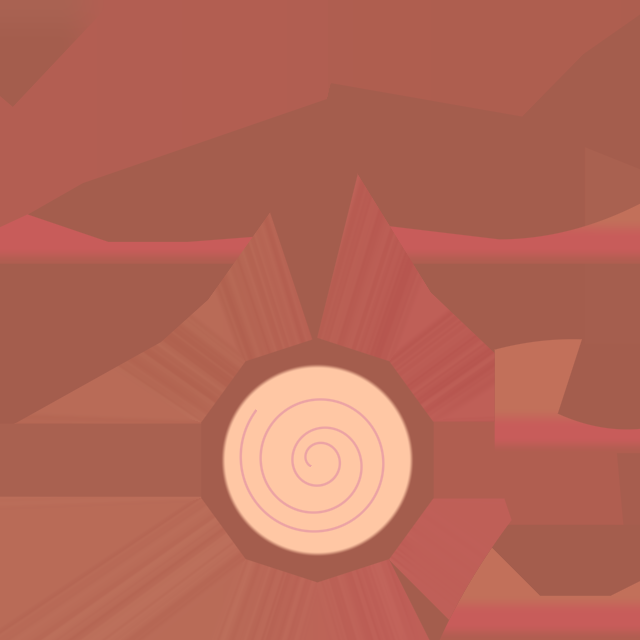
Give the GLSL for this background, as a WebGL 2 fragment shader.

```glsl
#version 300 es
precision highp float;

uniform vec2 u_resolution;
out vec4 outColor;

const float TAU = 6.2831853;
const float SIDES = 10.0;
const vec2 SUN_CENTER = vec2(0.496, 0.281);
const float SUN_RADIUS = 0.147;
const float SUN_SOFTNESS = 0.004;
const float COLLAR_RADIUS = 0.191;
const float SPIRAL_WIDTH = 0.0019;
const float STREAK_STRENGTH = 0.05;
const float STREAK_DENSITY = 110.0;

const vec3 EARTH = vec3(0.643, 0.365, 0.302);
const vec3 RUST = vec3(0.690, 0.367, 0.314);
const vec3 CLAY = vec3(0.725, 0.420, 0.343);
const vec3 ROSE = vec3(0.750, 0.372, 0.343);
const vec3 CORAL = vec3(0.785, 0.361, 0.353);
const vec3 ORANGE = vec3(0.760, 0.440, 0.353);
const vec3 CREAM = vec3(1.000, 0.780, 0.645);
const vec3 PINK = vec3(0.925, 0.640, 0.645);

float pixel;

// Antialiased coverage, positive inside
float inside(float d) { return clamp(0.5 + d / pixel, 0.0, 1.0); }

// Height of a line through point a
float line(float x, vec2 a, float slope) { return a.y + slope * (x - a.x); }

float hash(float n) { return fract(sin(n * 127.1) * 43758.5453); }

float noise(float x) {
    float i = floor(x);
    return mix(hash(i), hash(i + 1.0), smoothstep(0.0, 1.0, x - i));
}

// Glowing strata: rust foot, coral body, orange crest
vec3 strataColor(float height, float warmth) {
    vec3 c = mix(RUST, CORAL, smoothstep(0.0, 0.026, height));
    return mix(c, ORANGE, warmth * smoothstep(0.040, 0.072, height));
}

vec3 background(vec2 p) {
    float x = p.x, y = p.y;
    vec3 c = EARTH;

    // Upper red sky with a broken lower edge
    float skyLeft = min(line(x, vec2(0.0, 0.640), 0.57), line(x, vec2(0.13, 0.714), 0.345));
    float skyRight = max(line(x, vec2(0.518, 0.870), -0.175),
        min(line(x, vec2(0.816, 0.818), 1.02), line(x, vec2(0.911, 0.915), 0.70)));
    float skyEdge = mix(skyLeft, skyRight, smoothstep(0.510, 0.518, x));
    vec3 sky = mix(RUST + vec3(0.012, 0.002, 0.008), RUST - vec3(0.010, 0.0, 0.006),
        0.6 * x + 0.4 * inside(x - 0.512));
    c = mix(c, sky, inside(y - skyEdge));

    // Shaded corner
    float corner = min(y - line(x, vec2(0.02, 0.833), 1.06), y - 0.85 + 0.85 * x);
    float cornerFade = 1.0 - smoothstep(0.09, 0.18, x);
    c = mix(c, EARTH + 0.02 * smoothstep(0.93, 1.0, y), inside(corner) * cornerFade);

    // Faint panel at the right
    float panel = min(min(x - 0.914, y - 0.463), line(x, vec2(0.914, 0.77), -0.4) - y);
    c = mix(c, CLAY, inside(panel) * mix(0.06, 0.25, inside(y - 0.6)));

    // Horizon strata
    float crestLeft = min(line(x, vec2(0.0, 0.645), 0.465),
        max(line(x, vec2(0.043, 0.665), -0.34), 0.622 + 0.077 * max(x - 0.293, 0.0)));
    float rise = max(x - 0.78, 0.0);
    float crestRight = 0.626 + 0.12 * max(0.78 - x, 0.0) + 1.15 * rise * rise;
    float crest = x < 0.5 ? crestLeft : crestRight;
    float horizon = min(min(crest - y, y - 0.588), abs(x - 0.495) - 0.075);
    c = mix(c, strataColor(y - 0.588, smoothstep(0.8, 0.95, x)), inside(horizon));

    // Rust block beside the collar
    float block = min(min(x - 0.66, 0.974 - 0.09 * (y - 0.18) - x), min(y - 0.18, 0.293 - y));
    float bridge = min(min(x - 0.66, 0.775 - x), min(y - 0.22, 0.341 - y));
    c = mix(c, mix(EARTH, RUST, 0.25), inside(min(min(x - 0.96, y - 0.18), 0.293 - y)));
    c = mix(c, RUST, inside(max(block, bridge)));

    // Middle strata with a slanted tower
    float tower = min(0.470 - 1.1 * pow(x - 0.895, 2.0) - y, 0.909 + 0.325 * (y - 0.469) - x);
    float apron = 0.329 + 2.1 * pow(x - 0.98, 2.0) - y;
    float middle = min(max(tower, apron), min(y - 0.292, x - 0.773));
    c = mix(c, strataColor(y - 0.292, 1.0), inside(middle));

    // Lower strata
    float bowl = max(max(line(x, vec2(0.768, 0.145), -1.0), 0.069), line(x, vec2(0.954, 0.069), 0.5));
    float flank = x - (0.687 + 0.45 * y + 0.8 * y * y);
    c = mix(c, strataColor(y, 1.0), inside(min(bowl - y, flank)));

    // Flat band at the left
    float band = min(min(y - 0.224, 0.338 - y), 0.33 - x);
    return mix(c, mix(EARTH, CLAY, 0.25), inside(band));
}

// Union of the petals that spread from the collar
float petals(vec2 p) {
    float x = p.x, y = p.y;
    float leftTop = max(line(x, vec2(0.023, 0.338), 0.558),
        max(line(x, vec2(0.301, 0.510), 0.9), line(x, vec2(0.336, 0.547), 1.41)));
    float left = min(min(leftTop - y, y - 0.338), 0.488 - (y - 0.470) / 3.0 - x);
    float rightTop = max(line(x, vec2(0.559, 0.728), -1.62), line(x, vec2(0.729, 0.490), -0.95));
    float right = min(min(rightTop - y, y - 0.341),
        min(x - 0.495 - 0.248 * (y - 0.470), 0.773 - x));
    float bottom = min(0.224 - y, 0.609 + 0.5 * (0.124 - y) - x);
    float flank = min(0.687 + 0.45 * y + 0.8 * y * y, 0.788 + 0.34 * (0.221 - y)) - x;
    float lowerRight = min(min(flank, 0.221 - y), x + y - 0.733);
    return max(max(left, right), max(bottom, lowerRight));
}

// Spiral radius after a number of turns
float spiralRadius(float t) {
    float dip = exp(-pow((t - 1.1) / 0.3, 2.0)), bump = exp(-pow((t - 1.8) / 0.3, 2.0));
    return 0.0180 + 0.0339 * t - 0.0143 * dip + 0.0045 * bump;
}

void main() {
    pixel = 1.2 / min(u_resolution.x, u_resolution.y);
    vec2 p = gl_FragCoord.xy / u_resolution;
    vec3 color = background(p);

    // Local frame of the nearest collar side
    vec2 q = p - SUN_CENTER;
    float sector = TAU / SIDES;
    float middle = (floor((atan(q.y, q.x) - 0.25 * TAU) / sector) + 0.5) * sector + 0.25 * TAU;
    vec2 normal = vec2(cos(middle), sin(middle));
    float depth = dot(q, normal);
    float along = dot(q, vec2(-normal.y, normal.x));

    // Streaked petals, flat in the gaps between sides
    float lane = along / (1.0 + 0.6 * max(depth - COLLAR_RADIUS, 0.0));
    float seed = lane * STREAK_DENSITY + 37.0 * middle;
    float streak = 0.6 * noise(seed) + 0.4 * noise(seed * 2.7) - 0.5;
    float halfSide = COLLAR_RADIUS * sin(0.5 * sector);
    float ribbed = 1.0 - smoothstep(halfSide, halfSide + 0.01, abs(lane));
    ribbed *= 1.0 - 0.85 * smoothstep(0.62, 0.66, p.x) * (1.0 - step(0.3, p.y));
    vec3 petal = mix(CLAY, ROSE, smoothstep(0.30, 0.66, p.x));
    petal -= 0.022 * ribbed * smoothstep(0.3, 0.4, p.y);
    petal += streak * STREAK_STRENGTH * ribbed * vec3(0.7, 1.0, 0.8);
    color = mix(color, petal, inside(petals(p)));

    // Collar and sun
    color = mix(color, EARTH, inside(COLLAR_RADIUS * cos(0.5 * sector) - depth));
    float r = length(q);
    float sun = 1.0 - smoothstep(SUN_RADIUS - SUN_SOFTNESS, SUN_RADIUS + SUN_SOFTNESS, r);
    color = mix(color, CREAM, sun);

    // Spiral, one loop per turn
    float turn = atan(q.y, -q.x) / TAU;
    float stroke = 0.0;
    for (int i = 0; i < 4; i++) {
        float t = turn + float(i);
        float arc = step(-0.12, t) * step(t, 3.11);
        stroke = max(stroke, arc * inside(SPIRAL_WIDTH - abs(r - spiralRadius(t))));
    }
    outColor = vec4(mix(color, PINK, stroke), 1.0);
}
```
